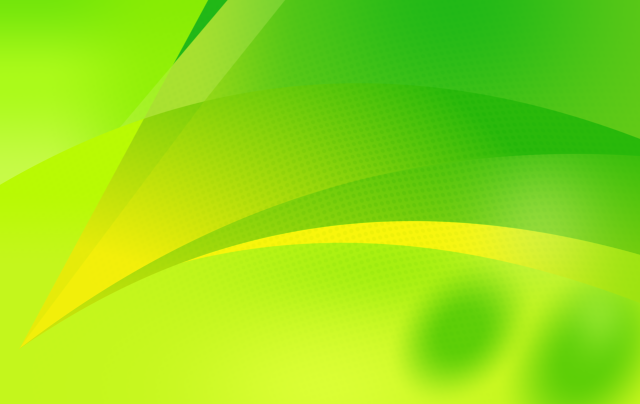
This background is drawn by a WebGL 2 fragment shader. Its source:

```glsl
#version 300 es
precision highp float;

uniform vec2 u_resolution;
out vec4 outColor;

#define DOT_PITCH 0.0165
#define DOT_STRENGTH 0.045
#define DOT_WARP 0.012
#define HAZE_STRENGTH 0.4
#define SHEET_OPACITY 0.25
#define LIME vec3(0.77, 0.965, 0.11)
#define LEAF vec3(0.34, 0.80, 0.02)
#define YELLOW vec3(0.96, 0.96, 0.04)
#define PALE vec3(0.84, 0.96, 0.48)

vec2 hashGradient(vec2 cell) {
    float angle = 6.2832 * fract(sin(dot(cell, vec2(127.1, 311.7))) * 43758.5);
    return vec2(cos(angle), sin(angle));
}

float gradientNoise(vec2 p) {
    vec2 i = floor(p), f = fract(p);
    vec2 w = f * f * f * (f * (f * 6.0 - 15.0) + 10.0);
    float a = dot(hashGradient(i), f);
    float b = dot(hashGradient(i + vec2(1, 0)), f - vec2(1, 0));
    float c = dot(hashGradient(i + vec2(0, 1)), f - vec2(0, 1));
    float d = dot(hashGradient(i + 1.0), f - 1.0);
    return mix(mix(a, b, w.x), mix(c, d, w.x), w.y);
}

// Height above a skewed arch with its crest at the given point
float aboveArch(vec2 p, vec2 crest, float bend, float skew) {
    float d = p.x - crest.x;
    return p.y - crest.y + d * d * (bend - skew * d);
}

// Signed distance from a line, positive on its right
float rightOf(vec2 p, vec2 a, vec2 b) {
    vec2 dir = normalize(b - a);
    return dot(p - a, vec2(dir.y, -dir.x));
}

float edge(float d) {
    float soft = 0.8 / u_resolution.y;
    return smoothstep(-soft, soft, d);
}

float glow(vec2 p, vec2 center, vec2 radius) {
    vec2 q = (p - center) / radius;
    return exp(-dot(q, q));
}

float softBlob(vec2 p, vec2 center, vec2 radius) {
    vec2 q = p - center;
    q.x -= 0.3 * q.y;
    return 1.0 - smoothstep(0.25, 1.2, length(q / radius));
}

// Green to yellow as ripeness rises
vec3 ripen(float ripeness) {
    return vec3(ripeness, 0.68 + 0.27 * ripeness, 0.04);
}

vec3 skyColor(vec2 p) {
    vec3 c = mix(vec3(0.78, 0.98, 0.28), vec3(0.67, 0.98, 0.10), smoothstep(0.55, 0.8, p.y));
    c = mix(c, vec3(0.45, 0.90, 0.04), smoothstep(0.8, 1.02, p.y));
    return mix(c, vec3(0.55, 0.93, 0.01), 0.8 * smoothstep(0.1, 0.4, p.x));
}

vec3 fieldColor(vec2 p) {
    vec3 c = mix(LIME, vec3(0.72, 0.98, 0.0), 0.9 * smoothstep(0.33, 0.54, p.y));
    c = mix(c, vec3(0.60, 0.92, 0.04), 0.8 * glow(p, vec2(0.95, 0.33), vec2(0.36, 0.12)));
    c = mix(c, vec3(0.87, 1.0, 0.22), 0.85 * glow(p, vec2(0.80, 0.04), vec2(0.32, 0.18)));
    c = mix(c, LEAF, 0.95 * softBlob(p, vec2(1.14, 0.18), vec2(0.15, 0.16)));
    c = mix(c, LEAF, 0.95 * softBlob(p, vec2(1.45, 0.12), vec2(0.18, 0.22)));
    return mix(c, vec3(0.62, 0.92, 0.20), 0.65 * glow(p, vec2(1.48, 0.22), vec2(0.07, 0.09)));
}

void main() {
    vec2 p = gl_FragCoord.xy / u_resolution.y;
    p.x *= 1.5802 * u_resolution.y / u_resolution.x;

    // Arches from top to bottom
    float roof = aboveArch(p, vec2(0.885, 0.794), 0.301, 0.0227);
    float middle = aboveArch(p, vec2(1.420, 0.619), 0.209, 0.0343);
    float lower = aboveArch(p, vec2(1.019, 0.453), 0.292, 0.0449);
    float rim = aboveArch(p, vec2(0.844, 0.399), 0.301, 0.0354);

    // Slanted edges
    float wedge = edge(rightOf(p, vec2(0.051, 0.142), vec2(0.514, 1.0)));
    float sheetLeft = edge(rightOf(p, vec2(0.298, 0.687), vec2(0.562, 1.0)));
    float sheetRight = edge(rightOf(p, vec2(0.504, 0.749), vec2(0.704, 1.0)));
    float fold = edge(rightOf(p, vec2(0.051, 0.142), vec2(0.504, 0.749)));

    vec3 color = mix(fieldColor(p), skyColor(p), edge(roof));

    // Yellow ribbon
    vec3 ribbon = mix(YELLOW, vec3(0.62, 0.89, 0.06), smoothstep(1.15, 1.58, p.x));
    color = mix(color, ribbon, edge(rim) * edge(-lower));

    // Two green bands and the panel above them
    float lowRipe = clamp(0.85 - 0.5 * p.x, 0.22, 1.0) - 0.9 * min(middle, 0.0);
    float highRipe = clamp(0.84 - 0.62 * p.x - 0.9 * roof, 0.16, 0.95) - 0.05 * (1.0 - fold);
    vec3 bands = mix(ripen(lowRipe), ripen(highRipe), edge(middle));
    float panelRipe = 0.41 - 0.28 * glow(p, vec2(1.12, 1.0), vec2(0.38, 0.36));
    panelRipe += 0.2 * (1.0 - smoothstep(0.45, 0.75, p.x));
    vec3 panel = ripen(panelRipe) + vec3(0.0, 0.01, 0.05);
    panel = mix(vec3(0.13, 0.72, 0.09), panel, sheetLeft);
    color = mix(color, mix(bands, panel, edge(roof)), wedge * edge(lower));

    // Translucent sheet and pale haze
    color = mix(color, PALE, SHEET_OPACITY * sheetLeft * (1.0 - sheetRight) * edge(roof));
    float haze = glow(p, vec2(1.33, 0.44), vec2(0.16, 0.17)) * edge(-middle);
    color = mix(color, PALE, HAZE_STRENGTH * haze);

    // Fine dots in rows that follow the arches
    vec2 grid = vec2(p.x + 0.35 * p.y, middle) + DOT_WARP * gradientNoise(p * 4.0);
    float spot = 1.0 - smoothstep(0.18, 0.45, length(fract(grid / DOT_PITCH) - 0.5));
    float dotArea = glow(p, vec2(0.92, 0.54), vec2(0.48, 0.33));
    color -= DOT_STRENGTH * dotArea * (spot - 0.3) * vec3(1.0, 0.5, 0.2);

    outColor = vec4(clamp(color, 0.0, 1.0), 1.0);
}
```
